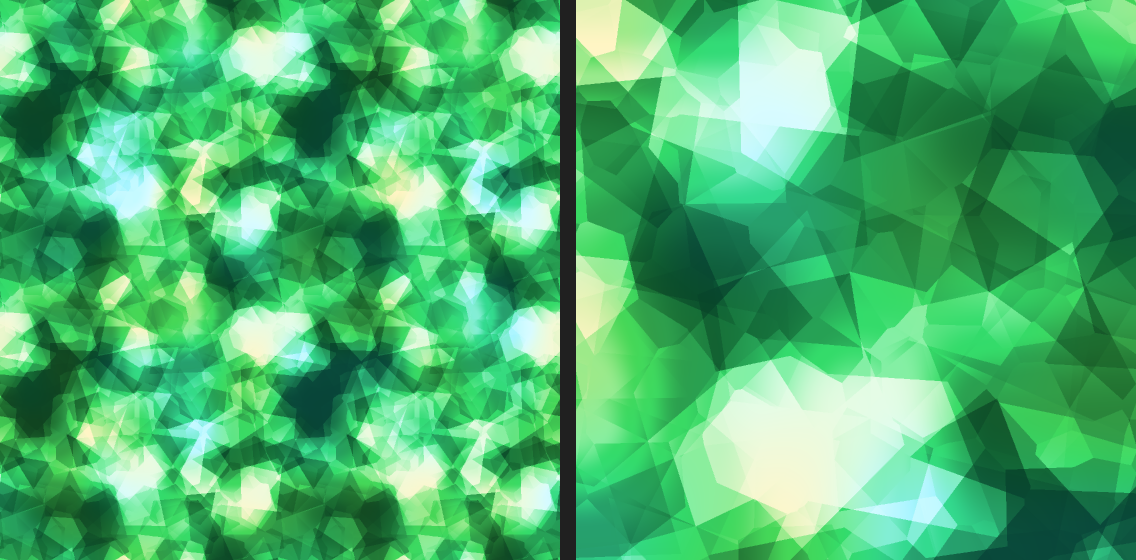
Left, the full canvas; right, a detail of the centre.
Give the GLSL for this background, as a Shadertoy shader.

```glsl
// Seamless mosaic of crisp green crystal facets with drifting cyan and cream tints.

// Three random values in 0..1 for a grid cell that wraps after n cells.
vec3 hashCell(vec2 cell, float n, uint seed) {
    uvec3 v = uvec3(uvec2(mod(cell, n)), seed) * 1664525u + 1013904223u;
    v.x += v.y * v.z; v.y += v.z * v.x; v.z += v.x * v.y;
    v ^= v >> 16u;
    v.x += v.y * v.z; v.y += v.z * v.x; v.z += v.x * v.y;
    return vec3(v >> 8u) / 16777216.0;
}

// Smooth value noise, n cells per unit, centred on zero.
float softNoise(vec2 p, float n, uint seed) {
    p *= n;
    vec2 cell = floor(p);
    vec2 f = p - cell;
    f = f * f * (3.0 - 2.0 * f);
    float low = mix(hashCell(cell, n, seed).z, hashCell(cell + vec2(1, 0), n, seed).z, f.x);
    float high = mix(hashCell(cell + vec2(0, 1), n, seed).z, hashCell(cell + 1.0, n, seed).z, f.x);
    return mix(low, high, f.y) - 0.5;
}

// Random shades of the nearest and second nearest seed: polygons and wedges.
vec2 facets(vec2 p, float n, uint seed) {
    p *= n;
    vec2 base = floor(p);
    vec2 dist = vec2(9.0);
    vec2 shade = vec2(0.0);
    for (int y = -2; y <= 2; y++)
    for (int x = -2; x <= 2; x++) {
        vec2 cell = base + vec2(x, y);
        vec3 h = hashCell(cell, n, seed);
        float d = length(cell + mix(vec2(0.5), h.xy, 0.9) - p);
        if (d < dist.x) {
            dist = vec2(d, dist.x);
            shade = vec2(h.z, shade.x);
        } else if (d < dist.y) {
            dist.y = d;
            shade.y = h.z;
        }
    }
    return shade - 0.5;
}

// Green ramp from deep shadow to pale mint.
vec3 crystalRamp(float q) {
    vec3 c = mix(vec3(0.03, 0.27, 0.16), vec3(0.08, 0.43, 0.22), smoothstep(0.0, 0.06, q));
    c = mix(c, vec3(0.15, 0.63, 0.33), smoothstep(0.05, 0.19, q));
    c = mix(c, vec3(0.20, 0.86, 0.42), smoothstep(0.22, 0.43, q));
    c = mix(c, vec3(0.51, 0.94, 0.65), smoothstep(0.45, 0.68, q));
    return mix(c, vec3(0.89, 0.99, 0.91), smoothstep(0.74, 0.96, q));
}

vec3 crystal(vec2 uv) {
    // The facets repeat twice across the canvas, the tint only once.
    vec2 p = uv * 2.0;
    float light = dot(facets(p, 7.0, 23u), vec2(0.62, 0.22))
                + dot(facets(p, 12.0, 38u), vec2(0.80, 0.32))
                + 0.75 * softNoise(p, 6.0, 45u);

    // Spread the bell-shaped sum into evenly shared tones.
    float q = 1.0 / (1.0 + exp(-4.9 * light));

    float tint = clamp(0.12 + 2.4 * softNoise(uv, 9.0, 53u) + softNoise(uv, 17.0, 67u), -1.0, 1.0);
    vec3 cyan = vec3(-0.12 * smoothstep(0.7, 1.0, q), -0.01, 0.24);
    vec3 cream = vec3(0.13, -0.03, -0.14);
    vec3 col = crystalRamp(q);
    col += mix(0.25, 1.0, q) * (max(tint, 0.0) * cyan + max(-tint, 0.0) * cream);
    return clamp(col, 0.0, 1.0);
}

void mainImage(out vec4 fragColor, in vec2 fragCoord) {
    // Four samples smooth the facet edges.
    vec3 sum = vec3(0.0);
    for (int i = 0; i < 4; i++) {
        vec2 offset = vec2(i & 1, i >> 1) * 0.6 - 0.3;
        sum += crystal((fragCoord + offset) / iResolution.xy);
    }
    fragColor = vec4(sum / 4.0, 1.0);
}
```
